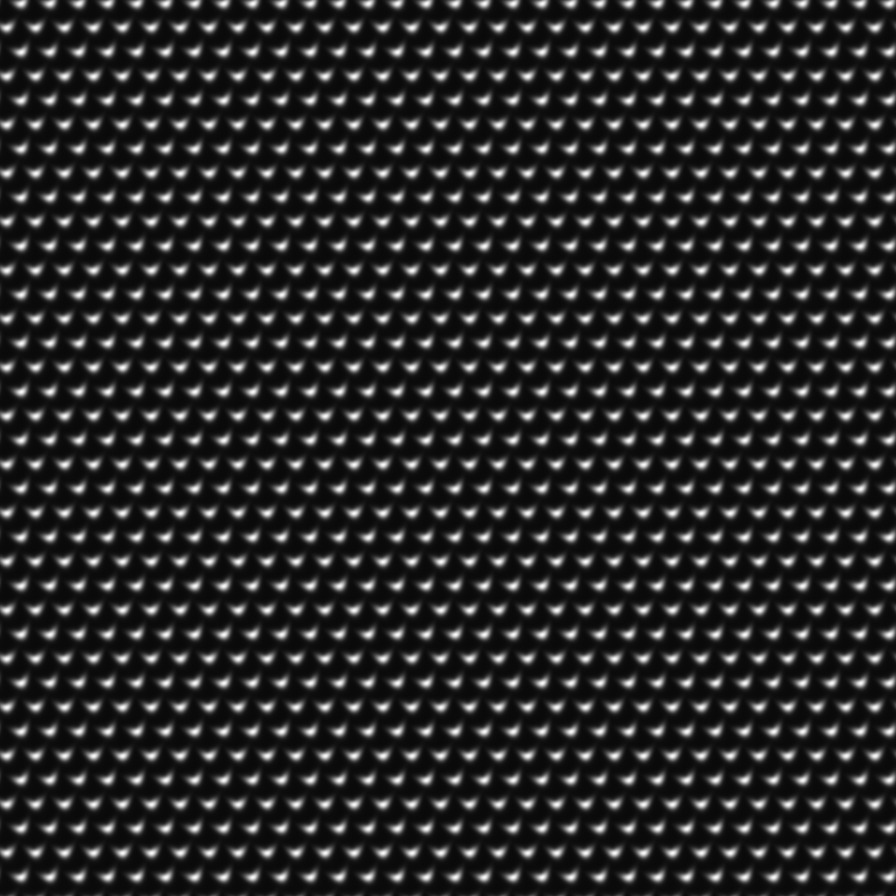
A three.js fragment shader for this pattern:

```glsl
// Staggered rows of small glossy black bumps, each with a crescent highlight.
#define COLUMNS 30.96
#define ROWS 36.92
#define FIRST_DOT vec2(0.74, 0.144)
#define GLINT_SIZE vec2(0.235, 0.16)
#define GLINT_BEND 1.4
#define GLINT_LEVEL 0.92
#define TILT_EVEN 0.36
#define TILT_ODD 0.16
#define NOTCH_POS vec2(-0.07, 0.21)
#define GAP_LEVEL 0.022
#define BODY_LEVEL 0.05

varying vec2 vUv;

float bell(vec2 p, vec2 size) {
  p /= size;
  return exp(-dot(p, p));
}

vec2 rotate(vec2 p, float angle) {
  float c = cos(angle), s = sin(angle);
  return vec2(c * p.x + s * p.y, c * p.y - s * p.x);
}

// Highlight curved upward at both ends, p measured in column pitches
float glint(vec2 p, float odd) {
  vec2 q = rotate(p, mix(TILT_EVEN, TILT_ODD, odd));
  q.y -= GLINT_BEND * q.x * q.x;
  float notch = 0.45 * bell(p - NOTCH_POS, vec2(0.12));
  return bell(q, GLINT_SIZE) * (1.0 - notch);
}

// Dim sheen of the bump, darker above its highlight
float body(vec2 p) {
  float sheen = bell(p + vec2(0.0, 0.06), vec2(0.38));
  return sheen * (1.0 - 0.6 * bell(p - NOTCH_POS, vec2(0.16)));
}

void main() {
  // Rows count downward from the top edge
  vec2 grid = vec2(vUv.x * COLUMNS, (1.0 - vUv.y) * ROWS) - FIRST_DOT;
  float nearestRow = floor(grid.y + 0.5);
  float light = GAP_LEVEL;

  // Add the bumps of the nearest rows and columns
  for (int j = -1; j <= 1; j++) {
    float row = nearestRow + float(j);
    float odd = mod(row, 2.0);
    float across = grid.x - 0.5 * odd;
    float nearestColumn = floor(across + 0.5);
    for (int i = -1; i <= 1; i++) {
      vec2 p = vec2(across - nearestColumn - float(i),
                    (row - grid.y) * COLUMNS / ROWS);
      light += GLINT_LEVEL * glint(p, odd) + BODY_LEVEL * body(p);
    }
  }
  gl_FragColor = vec4(vec3(min(light, 1.0)), 1.0);
}
```
